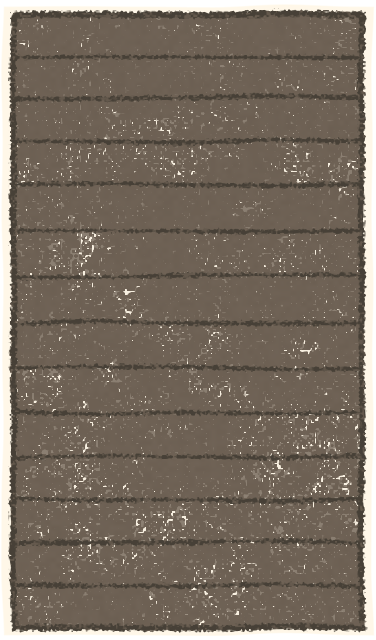
A Shadertoy shader for this texture:

```glsl
// A tall chalky panel of fourteen brown planks, framed and ruled in rough crayon.
// Wobbling lines are distance fields roughened by grain noise; pale wear flecks
// come from fine noise thresholded by a coarser cluster field.

float hash(vec2 p) {
    return fract(sin(dot(p, vec2(127.1, 311.7))) * 43758.5453);
}

float noise(vec2 p) {
    vec2 i = floor(p), f = fract(p);
    f = f * f * (3.0 - 2.0 * f);
    return mix(mix(hash(i), hash(i + vec2(1, 0)), f.x),
               mix(hash(i + vec2(0, 1)), hash(i + vec2(1, 1)), f.x), f.y);
}

float boxDistance(vec2 p, vec2 halfSize) {
    vec2 d = abs(p) - halfSize;
    return length(max(d, 0.0)) + min(max(d.x, d.y), 0.0);
}

void mainImage(out vec4 fragColor, in vec2 fragCoord) {
    vec2 p = fragCoord / iResolution.y;
    float px = 1.0 / iResolution.y;
    vec2 center = vec2(0.293, 0.4985);

    const vec3 cream = vec3(1.0, 0.97, 0.91);
    const vec3 wood = vec3(0.43, 0.38, 0.33);
    const vec3 crayon = vec3(0.24, 0.22, 0.185);

    float grain = noise(p * 310.0) - 0.5;
    vec2 wobble = vec2(noise(vec2(p.y * 9.0, 3.0)), noise(vec2(p.x * 9.0, 8.0))) - 0.5;
    float frame = boxDistance(p - center + wobble * 0.004, vec2(0.272, 0.479));

    // Cream paper with an uneven cut edge
    float paper = boxDistance(p - center + wobble.yx * 0.002 + wobble * 0.006, vec2(0.289, 0.491));
    vec3 color = mix(cream, vec3(1.0), smoothstep(-px, px, paper));

    // Wear: clusters, heavier on the right and different on every plank
    float plank = floor((0.978 - p.y) * 14.6);
    float cluster = noise(p * 15.0 + 4.0) * noise(p * 46.0) * mix(0.65, 1.25, hash(vec2(plank, 5.0)));
    cluster += 0.17 * smoothstep(0.38, 0.56, p.x) * noise(p * 24.0 + 9.0);
    float dust = noise(p * 270.0 + 31.0) - (0.88 - 0.4 * cluster);
    float fleck = noise(p * vec2(290.0, 250.0) + 77.0) - (0.965 - 0.3 * cluster);
    vec3 surface = wood + 0.015 * (noise(p * 120.0) - 0.5);
    surface = mix(surface, cream, 0.2 * smoothstep(0.0, 0.15, dust));
    surface = mix(surface, cream, 0.95 * smoothstep(0.0, 0.09, fleck));
    color = mix(color, surface, 1.0 - smoothstep(-px, px, frame - 0.002));

    // Thirteen hand-drawn seams, unevenly spaced and pressed
    float line = 1.0;
    for (float k = 1.0; k < 14.0; k++) {
        float y = 0.978 - k * 0.0685 + 0.0065 * sin(k * 6.2832 / 13.0);
        y += 0.003 * (hash(vec2(k, 2.0)) - 0.5) + 0.005 * (noise(vec2(p.x * 7.0, k * 7.0)) - 0.5);
        float pressure = mix(0.65, 1.15, noise(vec2(p.x * 11.0, k * 5.0 + 2.0)));
        line = min(line, abs(p.y - y) - 0.0033 * pressure);
    }
    line = max(line, frame - 0.003);

    // Frame and seams share the same ragged, porous stroke
    float stroke = min(line, abs(frame) - 0.0047) + grain * 0.0055;
    float ink = 1.0 - smoothstep(-px, px, stroke);
    float pores = smoothstep(0.5, 0.9, noise(p * 280.0 + 53.0));
    color = mix(color, mix(crayon, wood, 0.2 + 0.6 * pores), ink);

    fragColor = vec4(color, 1.0);
}
```
